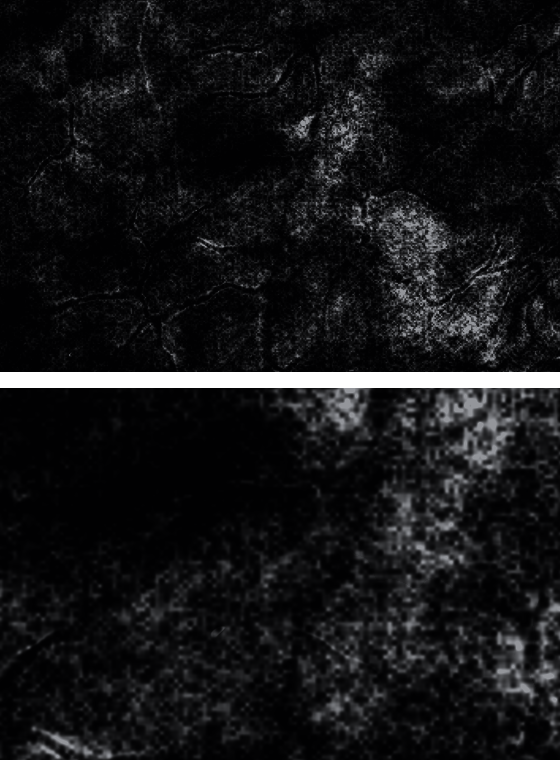
Top, the full canvas; bottom, a detail of the centre.
A Shadertoy shader for this texture:

```glsl
// Dark weathered rock: fractured plates, pale veins and a band of speckled lichen.
// All layers add up in a roughly Gaussian "lightness" field, which a log-normal
// tone curve then turns into deep blacks with sparse bright grains.

const float BASE_LIGHT    = -0.32;
const float LICHEN_LIGHT  = 1.45;
const float MOTTLE_LIGHT  = 0.42;
const float GRAIN_LIGHT   = 0.66;
const float RELIEF_LIGHT  = 0.50;
const float CRACK_DEPTH   = 0.90;
const float VEIN_LIGHT    = 1.30;
const float PLATE_SCALE   = 4.2;
const float GRAIN_SCALE   = 235.0;
const vec3  TONE_CURVE    = vec3(-3.40, 1.42, -0.16); // log tone: constant, linear, square
const vec3  ROCK_TINT     = vec3(0.985, 1.0, 1.03);
const vec3  SHADOW_TINT   = vec3(0.002, 0.002, 0.006);
const vec2  LICHEN_TOP    = vec2(0.90, 0.68);
const vec2  LICHEN_BOTTOM = vec2(1.14, 0.20);
const vec2  HOLLOW_CENTRE = vec2(0.68, 0.52);
const vec2  HOLLOW_RADII  = vec2(0.14, 0.23);
const vec2  CHIP_CENTRE   = vec2(0.812, 0.69);

float hash(vec2 p) { return fract(sin(dot(p, vec2(127.1, 311.7))) * 43758.5453); }

vec2 hash2(vec2 p) { return vec2(hash(p), hash(p + 57.3)); }

float bell(float d, float width) { return exp(-d * d / (width * width)); }

// Value noise, centred and scaled to about unit variance
float noise(vec2 p) {
    vec2 i = floor(p), f = fract(p);
    f = f * f * (3.0 - 2.0 * f);
    float low  = mix(hash(i), hash(i + vec2(1, 0)), f.x);
    float high = mix(hash(i + vec2(0, 1)), hash(i + vec2(1, 1)), f.x);
    return (mix(low, high, f.y) - 0.5) * 4.67;
}

float fbm(vec2 p) {
    float sum = 0.0, amp = 0.87;
    for (int i = 0; i < 5; i++) {
        sum += amp * noise(p);
        p = mat2(1.6, 1.2, -1.2, 1.6) * p + 17.3;
        amp *= 0.5;
    }
    return sum;
}

float segmentDistance(vec2 p, vec2 a, vec2 b) {
    vec2 ab = b - a;
    return length(p - a - ab * clamp(dot(p - a, ab) / dot(ab, ab), 0.0, 1.0));
}

// Plates: x = distance to the fracture, y = random value of the plate
vec2 plates(vec2 p) {
    vec2 cell = floor(p);
    float near = 9.0, second = 9.0, id = 0.0;
    for (int y = -1; y <= 1; y++)
    for (int x = -1; x <= 1; x++) {
        vec2 c = cell + vec2(x, y);
        float d = length(c + hash2(c) - p);
        if (d < near) { second = near; near = d; id = hash(c + 9.1); }
        else second = min(second, d);
    }
    return vec2(0.5 * (second - near), id);
}

// Sparse pale chips, one candidate per grid cell
float chips(vec2 p) {
    vec2 c = floor(p), r = hash2(c + 3.7);
    vec2 d = p - c - 0.3 - 0.4 * r;
    d += 0.02 * vec2(noise(p * 9.0), noise(p * 9.0 + 40.0));
    float size = 0.05 + 0.09 * r.x;
    float shape = length(vec2(d.x + d.y, 1.8 * (d.y - d.x)));
    return step(0.84, hash(c + 21.0)) * (1.0 - smoothstep(0.6 * size, size, shape));
}

void mainImage(out vec4 fragColor, in vec2 fragCoord) {
    vec2 p = fragCoord / iResolution.y;
    vec2 warp = vec2(fbm(p * 4.0), fbm(p * 4.0 + 31.0));
    vec2 q = p + 0.028 * warp;
    vec2 fold = mat2(0.8, -0.6, 0.6, 0.8) * q; // grain of the rock runs diagonally

    // Mottled stone with side-lit relief
    float light = BASE_LIGHT + MOTTLE_LIGHT * fbm(q * 13.0) + 0.22 * fbm(q * 3.0 + 8.0);
    vec2 slope = fold * vec2(4.0, 7.0);
    light += RELIEF_LIGHT * (fbm(slope) - fbm(slope + vec2(0.12, 0.2)));

    // Fractures, dark inside with a broken bright rim
    vec2 plate = plates(fold * vec2(0.8, 1.2) * PLATE_SCALE);
    float broken = smoothstep(0.1, 1.2, fbm(p * 5.0 + 70.0));
    light += 0.35 * (plate.y - 0.5);
    light -= CRACK_DEPTH * bell(plate.x, 0.035);
    light += VEIN_LIGHT * broken * bell(plate.x - 0.04, 0.018);

    // Lichen band in clumps
    float band = segmentDistance(q, LICHEN_TOP, LICHEN_BOTTOM) + 0.035 * fbm(p * 7.0 + 5.0);
    float lichen = bell(band, 0.17);
    light += LICHEN_LIGHT * lichen * (0.85 + 0.3 * fbm(p * 16.0 + 12.0));

    // Smooth dark hollow with a pale lower lip
    float hollow = length((q - HOLLOW_CENTRE) / HOLLOW_RADII);
    light -= 0.45 * (1.0 - smoothstep(0.75, 1.1, hollow));
    float lip = bell(hollow - 1.08, 0.09) * (1.0 - smoothstep(0.28, 0.46, p.y));
    light += 0.9 * lip;

    // Long vein on the left and finer wandering ones
    float vein = q.x - 0.43 - 0.025 * sin(11.0 * q.y + 0.6);
    light += 1.5 * bell(vein, 0.006) * smoothstep(0.62, 0.76, p.y);
    float wander = noise(fold * 5.0 + 14.0) + 0.4 * noise(fold * 12.0);
    light += 0.8 * bell(wander, 0.07) * smoothstep(0.2, 1.3, noise(p * 4.0 + 90.0));

    // Diagonal scratches at the lower right
    float scratched = smoothstep(1.1, 1.3, p.x) * (1.0 - smoothstep(0.25, 0.42, p.y));
    light += 0.5 * scratched * noise(fold * vec2(14.0, 95.0));

    // Pale chips
    float chip = length((q - CHIP_CENTRE) / vec2(0.024, 0.042));
    light += 2.3 * (1.0 - smoothstep(0.7, 1.1, chip)) + 1.2 * chips(p * 8.0);

    // Fine mineral grain
    float grain = 0.8 * noise(p * GRAIN_SCALE) + 0.6 * noise(p * GRAIN_SCALE * 0.47 + 60.0);
    light += GRAIN_LIGHT * (0.92 + 0.25 * lichen) * grain;

    // Shade beyond the boulder and towards the floor
    float topLeft  = dot(q - vec2(0.0, 0.86), vec2(-0.45, 0.89));
    float topRight = dot(q - vec2(1.43, 0.94), vec2(0.7, 0.7));
    light -= 1.2 * smoothstep(-0.02, 0.04, max(topLeft, topRight));
    light -= 0.55 * (1.0 - smoothstep(0.0, 0.2, p.y));
    light -= 0.25 * (1.0 - smoothstep(0.0, 0.3, p.x));

    light = clamp(light, -3.0, 3.1);
    float tone = exp(TONE_CURVE.x + light * (TONE_CURVE.y + light * TONE_CURVE.z));
    fragColor = vec4(tone * ROCK_TINT + SHADOW_TINT, 1.0);
}
```
